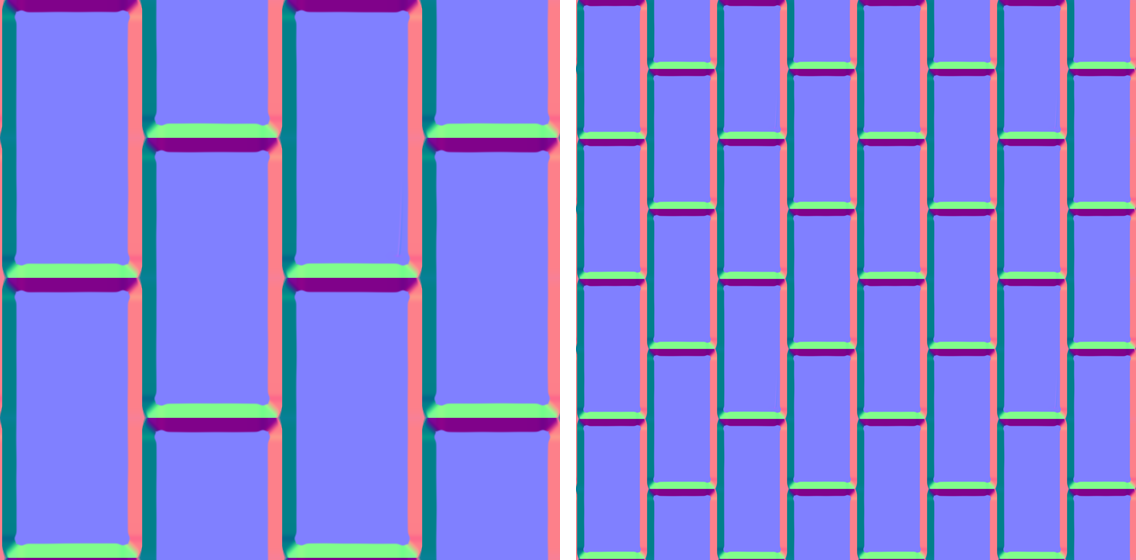
Left, the tile; right, the same tile 2 across and 2 down.
Give the GLSL for this texture map, as a Shadertoy shader.

```glsl
// Tangent-space normal map of upright, half-staggered bricks with steep bevelled joints.

const vec2  BRICKS       = vec2(4.0, 2.0);      // repeats across and down
const vec2  JOINT_ORIGIN = vec2(0.0039);        // where the first joint lies
const float BEVEL        = 0.0255;              // bevel width
const float EDGE_SOFT    = 0.0022;              // blur of the bevel's inner edge
const float STEEPNESS    = 0.985;               // sideways tilt of a bevel
const float BEVEL_Z      = 0.08;                // upward part of a bevel normal
const float POKE_DEPTH   = 0.0060;              // bulge of a side wall into a T junction
const float POKE_REACH   = 0.0220;
const float COLLAR       = 0.13;                // pinch of the bevel next to a corner
const float WOBBLE       = 0.035;               // unevenness of the bevel width
const float WOBBLE_CELLS = 16.0;
const vec2  SCRATCH_FOOT = vec2(0.7110, 0.5430);
const vec2  SCRATCH_TOP  = vec2(0.7190, 0.6950);
const float SCRATCH_WIDTH = 0.0022;

vec2 hashGradient(vec2 cell) {
    uvec2 q = uvec2(ivec2(cell)) * uvec2(1597u, 3812u) + 77u;
    uint h = (q.x ^ (q.y << 3u)) * 74531u;
    h = (h ^ (h >> 13u)) * 12479u;
    float angle = float(h & 1023u) * 6.2832 / 1024.0;
    return vec2(cos(angle), sin(angle));
}

// Gradient noise that wraps after a whole number of cells.
float tiledNoise(vec2 p, float period) {
    vec2 i = floor(p), f = p - i;
    vec2 u = f * f * f * (f * (f * 6.0 - 15.0) + 10.0);
    vec2 o = vec2(0.0, 1.0);
    float a = dot(hashGradient(mod(i, period)), f);
    float b = dot(hashGradient(mod(i + o.yx, period)), f - o.yx);
    float c = dot(hashGradient(mod(i + o.xy, period)), f - o.xy);
    float d = dot(hashGradient(mod(i + o.yy, period)), f - o.yy);
    return mix(mix(a, b, u.x), mix(c, d, u.x), u.y);
}

float junctionBump(float distanceAlong) {
    return pow(max(1.0 - abs(distanceAlong) / POKE_REACH, 0.0), 1.5);
}

vec2 collarBump(vec2 d) {
    vec2 t = (d / BEVEL - 1.35) / 0.28;
    return exp(-t * t);
}

// Normal of the brick field; y points down the canvas.
vec3 brickNormal(vec2 uv, float pixel) {
    vec2 size = 1.0 / BRICKS;
    vec2 p = uv - JOINT_ORIGIN;
    float column = floor(p.x * BRICKS.x);
    p.y -= 0.5 * size.y * mod(column, 2.0);
    vec2 centred = mod(p, size) - 0.5 * size;
    vec2 d = 0.5 * size - abs(centred);          // distance to the nearest joints
    vec2 facing = sign(centred) * vec2(1.0, -1.0);

    // Side walls bulge toward whichever column ends at this height.
    float ownEnd = junctionBump(d.y);
    float neighbourEnd = junctionBump(centred.y);
    float sideDepth = d.x - POKE_DEPTH * (ownEnd - neighbourEnd);

    // Bevel coverage, pinched beside corners and slightly uneven.
    vec2 collar = collarBump(d);
    float wobble = WOBBLE * tiledNoise(uv * WOBBLE_CELLS, WOBBLE_CELLS);
    vec2 width = BEVEL * (1.0 - COLLAR * collar.yx + wobble);
    float soft = max(EDGE_SOFT, pixel);
    vec2 cover = 1.0 - smoothstep(width - soft, width + soft, d);
    float bevel = max(cover.x, cover.y);

    // Each wall flips direction across its joint.
    float sideSoft = 0.6 * pixel + 0.0025 * max(ownEnd, neighbourEnd);
    float side = facing.x * clamp(sideDepth / sideSoft, -1.0, 1.0);
    float end = facing.y * clamp(d.y / (0.6 * pixel), -1.0, 1.0);

    // Soft mitre between side and end walls.
    float endWeight = smoothstep(-0.6 * BEVEL, 0.6 * BEVEL, d.x - d.y)
                    * smoothstep(0.0, 0.3 * BEVEL, sideDepth);
    vec2 tilt = vec2(side * (1.0 - endWeight), end * endWeight);
    tilt /= max(length(tilt), 0.85);
    tilt.y -= 0.18 * facing.y * collar.y * cover.x;
    tilt.x -= 0.10 * facing.x * collar.x * cover.y;

    float worn = 0.10 * neighbourEnd + 0.12 * ownEnd * cover.x;
    float z = mix(1.0, BEVEL_Z + worn, bevel);
    return vec3(tilt * STEEPNESS * (1.0 - 0.4 * worn) * bevel, z);
}

// Faint upright scratch with a short hooked foot.
vec2 scratchTilt(vec2 uv) {
    vec2 axis = SCRATCH_TOP - SCRATCH_FOOT;
    float t = (uv.y - SCRATCH_FOOT.y) / axis.y;
    float across = (uv.x - SCRATCH_FOOT.x - axis.x * sqrt(clamp(t, 0.0, 1.0))) / SCRATCH_WIDTH;
    float fade = smoothstep(-0.02, 0.03, t) * (1.0 - smoothstep(0.1, 1.0, t));
    float groove = -0.32 * across * exp(-across * across) * fade;
    vec2 hook = (uv - SCRATCH_FOOT) / vec2(0.006, 0.0025);
    float foot = exp(-dot(hook, hook));
    return vec2(groove + 0.16 * foot, -0.10 * foot);
}

void mainImage(out vec4 fragColor, in vec2 fragCoord) {
    vec2 uv = fract(fragCoord / iResolution.xy);
    float pixel = 1.0 / min(iResolution.x, iResolution.y);
    vec3 normal = brickNormal(uv, pixel);
    normal.xy += scratchTilt(uv) * normal.z;
    fragColor = vec4(clamp(0.5 + 0.5 * normal, 0.0, 1.0), 1.0);
}
```
